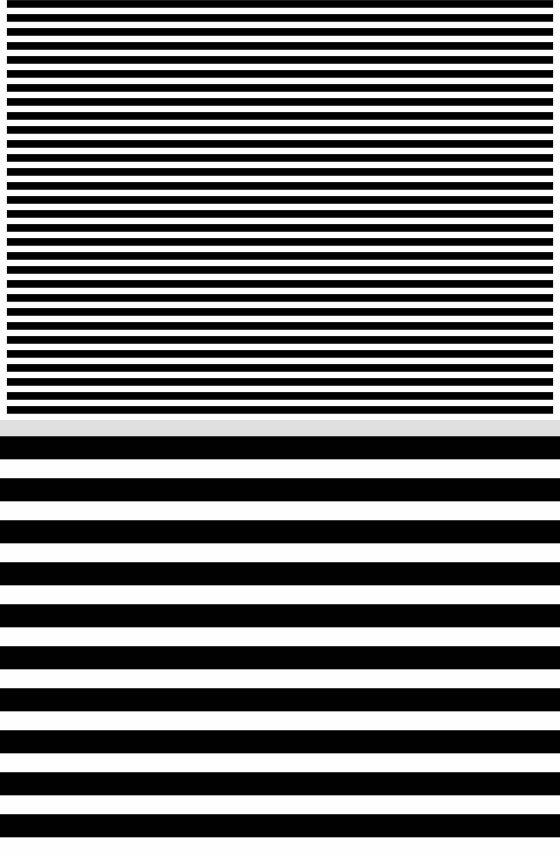
Top: the whole. Bottom: its middle third, enlarged.
Give the GLSL for this pattern, as a Shadertoy shader.

```glsl
// Thirty black horizontal bars on white, with narrow white side margins.
#define BAR_COUNT 30.0      // repeats down the canvas
#define BAR_DUTY 0.55       // bar thickness as a share of one repeat
#define BAR_CENTRE 0.28     // bar centre within a repeat, from its top
#define SIDE_MARGIN 0.0165  // white strip at each side, in canvas heights
#define EDGE_PIXELS 1.1     // width of the smoothed edge
#define INK vec3(0.004)
#define PAPER vec3(0.996)

// Turns a signed distance into coverage: 1 inside, 0 outside.
float coverage(float dist, float edgeWidth) {
    return clamp(0.5 - dist / edgeWidth, 0.0, 1.0);
}

// Signed distance to the nearest bar, in canvas heights.
float barDistance(float depth) {
    float offset = fract(depth * BAR_COUNT - BAR_CENTRE + 0.5) - 0.5;
    return (abs(offset) - 0.5 * BAR_DUTY) / BAR_COUNT;
}

void mainImage(out vec4 fragColor, in vec2 fragCoord) {
    vec2 position = fragCoord / iResolution.y;
    float halfWidth = 0.5 * iResolution.x / iResolution.y;
    float edgeWidth = EDGE_PIXELS / iResolution.y;

    // Bars repeat from the top edge downwards.
    float bars = coverage(barDistance(1.0 - position.y), edgeWidth);

    // Both bar ends stop at the side margins.
    float endDistance = abs(position.x - halfWidth) - (halfWidth - SIDE_MARGIN);
    float span = coverage(endDistance, edgeWidth);

    fragColor = vec4(mix(PAPER, INK, bars * span), 1.0);
}
```
